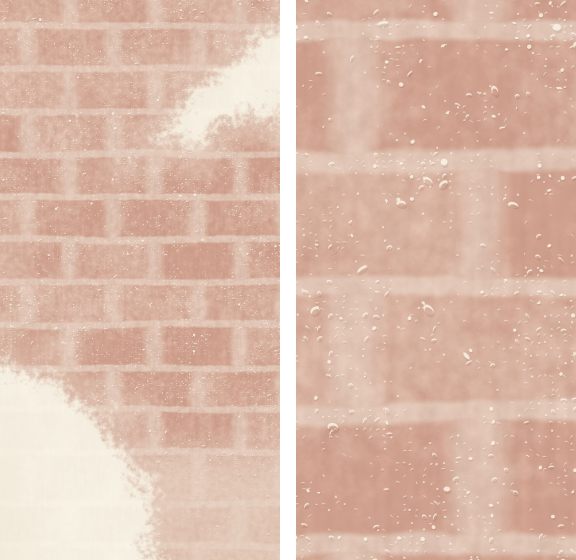
Left, the full canvas; right, a detail of the centre.
A WebGL 2 fragment shader for this texture:

```glsl
#version 300 es
precision highp float;

uniform vec2 u_resolution;
out vec4 outColor;

const vec3 BRICK_DEEP = vec3(0.81, 0.625, 0.55);
const vec3 BRICK_PALE = vec3(0.873, 0.745, 0.68);
const vec3 MORTAR = vec3(0.887, 0.785, 0.725);
const vec3 FADED = vec3(0.907, 0.825, 0.765);
const vec3 PLASTER = vec3(0.972, 0.955, 0.902);
const vec3 PLASTER_STAIN = vec3(0.94, 0.9, 0.835);
const vec2 BRICK_SIZE = vec2(0.305, 0.1522);

vec2 hash2(vec2 p) {
  vec3 q = fract(p.xyx * vec3(0.1031, 0.103, 0.0973));
  q += dot(q, q.yzx + 33.33);
  return fract((q.xx + q.yz) * q.zy);
}

float cornerSlope(vec2 cell, vec2 f, vec2 corner) {
  float a = 6.2832 * hash2(cell + corner + 57.0).x;
  return dot(vec2(cos(a), sin(a)), f - corner);
}

float gradientNoise(vec2 p) {
  vec2 c = floor(p), f = p - c;
  vec2 u = f * f * f * (f * (f * 6.0 - 15.0) + 10.0);
  float low = mix(cornerSlope(c, f, vec2(0, 0)), cornerSlope(c, f, vec2(1, 0)), u.x);
  float high = mix(cornerSlope(c, f, vec2(0, 1)), cornerSlope(c, f, vec2(1, 1)), u.x);
  return mix(low, high, u.y);
}

float fbm(vec2 p) {
  float sum = 0.0, gain = 0.6;
  for (int i = 0; i < 5; i++) {
    sum += gain * gradientNoise(p);
    p = mat2(1.6, 1.2, -1.2, 1.6) * p + 7.3;
    gain *= 0.55;
  }
  return sum;
}

float ellipseMask(vec2 p, vec2 radius, float blur) {
  float d = (length(p / radius) - 1.0) * min(radius.x, radius.y);
  return 1.0 - smoothstep(-blur, blur, d);
}

// One chipped fleck per grid cell: x is its highlight, y its shadow
vec2 flecks(vec2 p, float cells, float density, float pixel) {
  vec2 g = p * cells, id = floor(g);
  vec2 seed = hash2(id + cells), shape = hash2(id + cells + 31.0);
  vec2 q = g - id - 0.32 - 0.36 * hash2(id + cells + 71.0);
  float a = (shape.x - 0.5) * 2.4, blur = 0.6 * pixel * cells;
  mat2 turn = mat2(cos(a), sin(a), -sin(a), cos(a));
  vec2 radius = vec2(0.14 + 0.14 * shape.y, 0.08 + 0.1 * seed.y);
  float chip = ellipseMask(turn * q, radius, blur);
  float bite = ellipseMask(turn * (q + vec2(-0.03, 0.1)), radius * 0.85, blur);
  float shade = ellipseMask(turn * (q + vec2(-0.05, 0.13)), radius, blur);
  float present = step(seed.x, density);
  float light = chip * (1.0 - bite * step(0.4, shape.y));
  return present * vec2(light, shade * (1.0 - chip));
}

// Courses run down from the top: x is mortar cover, y the brick's random tone
vec2 brickwork(vec2 p) {
  float down = 2.0 - p.y;
  down -= 0.03 * smoothstep(1.62, 1.8, down);
  down += 0.014 * gradientNoise(p * vec2(2.3, 5.0)) + 0.004 * gradientNoise(p * 28.0);
  float course = (down - 0.094) / BRICK_SIZE.y;
  float row = floor(course);
  float along = (p.x - 0.099 - 0.148 * mod(row, 2.0)) / BRICK_SIZE.x;
  along += 0.05 * gradientNoise(p * 16.0);
  vec2 cell = vec2(along, course);
  vec2 gap = (0.5 - abs(fract(cell) - 0.5)) * BRICK_SIZE;
  float bed = 1.0 - smoothstep(0.007, 0.017, gap.y);
  float head = 1.0 - smoothstep(0.009, 0.047, gap.x);
  return vec2(max(bed, 0.88 * head), hash2(floor(cell) + 19.0).x);
}

// Positive inside the two areas of bare plaster
float plasterField(vec2 p) {
  vec2 e = pow(p / vec2(0.57, 0.73), vec2(1.6));
  float lower = 0.55 * (1.0 - pow(e.x + e.y, 0.625));
  float slope = 0.7 * (p.x - p.y + 0.93);
  float upper = min(slope, p.y - 1.53 - 0.2 * (p.x - 0.68));
  return max(lower, upper);
}

void main() {
  vec2 p = gl_FragCoord.xy / u_resolution * vec2(1.0, 2.0);
  float pixel = 1.0 / u_resolution.x;
  float cloud = fbm(p * 5.0), grain = fbm(p * 42.0 + 11.0);
  float streak = gradientNoise(p * vec2(95.0, 9.0));

  // Bricks and their worn faces
  vec2 wall = brickwork(p);
  float saturated = exp(-pow((p.y - 0.95) / 0.6, 2.0)) * smoothstep(-0.2, 0.6, p.x);
  float wear = 0.52 + 0.45 * (wall.y - 0.5) + 0.9 * cloud + 0.55 * grain - 0.3 * saturated;
  vec3 color = mix(BRICK_DEEP, BRICK_PALE, clamp(wear, 0.0, 1.0));
  color = mix(color, MORTAR + 0.025 * cloud, wall.x * (0.9 + 0.3 * grain));
  color += 0.022 * streak + 0.03 * grain;

  // Pale wash near the foot and around the plaster
  float field = plasterField(p);
  float foot = 1.0 - smoothstep(0.3, 0.48, p.y + 0.15 * cloud);
  float halo = smoothstep(-0.2, 0.04, field + 0.15 * cloud);
  color = mix(color, FADED + 0.03 * grain, max(0.62 * foot, 0.6 * halo));

  // Clustered flecks, thickest beside the mortar
  float cluster = smoothstep(-0.25, 0.35, fbm(p * 7.0 + 23.0) + 0.08 * wall.x);
  vec2 chips = flecks(p, 38.0, 0.1 * cluster, pixel);
  chips = max(chips, flecks(p + 0.37, 72.0, 0.3 * cluster, pixel));
  chips = max(chips, 0.8 * flecks(p + 0.71, 125.0, 0.42 * cluster, pixel));
  color -= 0.05 * chips.y;
  color = mix(color, PLASTER, 0.85 * chips.x * (1.0 - 0.5 * foot));

  // Ragged plaster with faint stains and buried courses
  float cover = smoothstep(-0.045, 0.055, field + 0.13 * cloud + 0.1 * grain);
  float corner = (1.0 - smoothstep(0.0, 0.2, p.x)) * (1.0 - smoothstep(0.2, 0.65, p.y));
  float stain = clamp(0.12 + 0.35 * corner + 0.35 * cloud + 0.3 * grain + 0.15 * streak, 0.0, 1.0);
  vec3 plaster = mix(PLASTER, PLASTER_STAIN, stain) + 0.008 * (wall.x - 0.5);
  outColor = vec4(clamp(mix(color, plaster, 0.96 * cover), 0.0, 1.0), 1.0);
}
```
